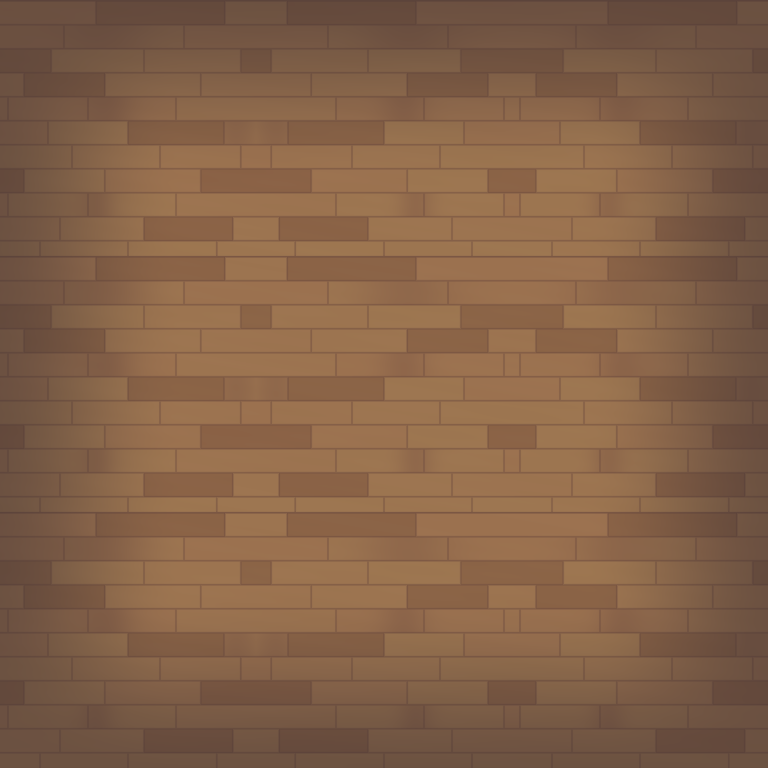
Give the GLSL for this texture, as a Shadertoy shader.

```glsl
#define TILES vec2(1.5, 3.0)
#define COURSES 10.667
#define UNITS 64.0
#define LINE_HALF 0.0009
#define LINE_STRENGTH 0.62
#define SEAM_STRENGTH 0.9
#define VIGNETTE 0.53
#define LIGHT_WOOD vec3(0.612, 0.454, 0.314)
#define DARK_WOOD vec3(0.545, 0.392, 0.276)
#define STAIN_WOOD vec3(0.520, 0.365, 0.275)
#define LINE_COLOR vec3(0.430, 0.295, 0.245)
#define SHADE_COLOR vec3(0.250, 0.195, 0.200)

// Per course: three joints, mirrored about the tile centre, and a bit mask of dark planks
const vec4 LAYOUT[11] = vec4[11](
    vec4(12.0, 28.1, 99.0, 2.0), vec4(8.0, 23.0, 99.0, 0.0),
    vec4(6.4, 18.0, 30.1, 9.0),  vec4(3.0, 13.1, 25.1, 2.0),
    vec4(1.0, 11.0, 22.0, 0.0),  vec4(6.0, 16.0, 28.0, 4.0),
    vec4(9.0, 20.0, 30.1, 0.0),  vec4(3.0, 13.1, 25.1, 9.0),
    vec4(1.0, 11.0, 22.0, 0.0),  vec4(7.5, 18.0, 29.1, 4.0),
    vec4(5.0, 16.0, 27.1, 0.0));

// Centre and spread of the soft stain in a course; zero spread means none
vec2 stainOf(int course) {
    if (course == 1) return vec2(13.0, 6.0);
    if (course == 4) return vec2(13.5, 3.0);
    if (course == 5) return vec2(29.5, 3.0);
    if (course == 8) return vec2(12.0, 2.2);
    return vec2(0.0);
}

float hash(vec2 p) {
    return fract(sin(dot(p, vec2(41.3, 289.1))) * 4375.5);
}

// Faint long streaks along the planks
float grain(vec2 p) {
    return sin(p.x * 21.0 + 3.0 * sin(p.y * 37.0)) * 0.6
         + sin(p.x * 47.0 + p.y * 310.0) * 0.4;
}

void mainImage(out vec4 fragColor, in vec2 fragCoord) {
    vec2 uv = fragCoord / iResolution.xy;
    float px = 1.0 / min(iResolution.x, iResolution.y);

    // Course counted from the top; the last one in each tile is shorter
    float height = fract((1.0 - uv.y - 0.001) * TILES.y) * COURSES;
    float course = min(floor(height), 10.0);
    float toTop = height - course;
    float toBottom = min(course + 1.0, COURSES) - height;
    float courseDist = min(toTop, toBottom) / (TILES.y * COURSES);

    // Mirrored position along the course and the plank it falls in
    float along = fract(uv.x * TILES.x);
    float x = UNITS * min(along, 1.0 - along);
    vec4 layout_ = LAYOUT[int(course)];
    vec3 gaps = abs(x - layout_.xyz);
    float jointDist = min(gaps.x, min(gaps.y, gaps.z)) / (TILES.x * UNITS);
    float plank = dot(step(layout_.xyz, vec3(x)), vec3(1.0));
    float dark = float((int(layout_.w) >> int(plank)) & 1);

    // Wood tone with slight differences between planks
    vec3 color = mix(LIGHT_WOOD, DARK_WOOD, dark);
    color += (hash(vec2(plank, course)) - 0.5) * vec3(0.006, 0.018, 0.004);
    color += 0.003 * grain(uv);

    // Reddish stains
    vec2 stain = stainOf(int(course));
    float offset = (x - stain.x) / max(stain.y, 0.001);
    float stained = step(0.01, stain.y) * exp(-offset * offset);
    color = mix(color, STAIN_WOOD, 0.55 * stained * (1.0 - dark));

    // Joints, with a stronger line where tiles meet
    float seam = min(height, COURSES - height) / (TILES.y * COURSES);
    float lineDist = min(courseDist, jointDist);
    float line = 1.0 - smoothstep(LINE_HALF - px, LINE_HALF + px, lineDist);
    float strength = mix(SEAM_STRENGTH, LINE_STRENGTH, smoothstep(0.0, 0.003, seam));
    color = mix(color, LINE_COLOR, line * strength);

    // Soft shade from all four borders
    vec2 inner = smoothstep(-0.02, 0.24, min(uv, 1.0 - uv));
    color = mix(color, SHADE_COLOR, VIGNETTE * (1.0 - inner.x * inner.y));

    fragColor = vec4(color, 1.0);
}
```
